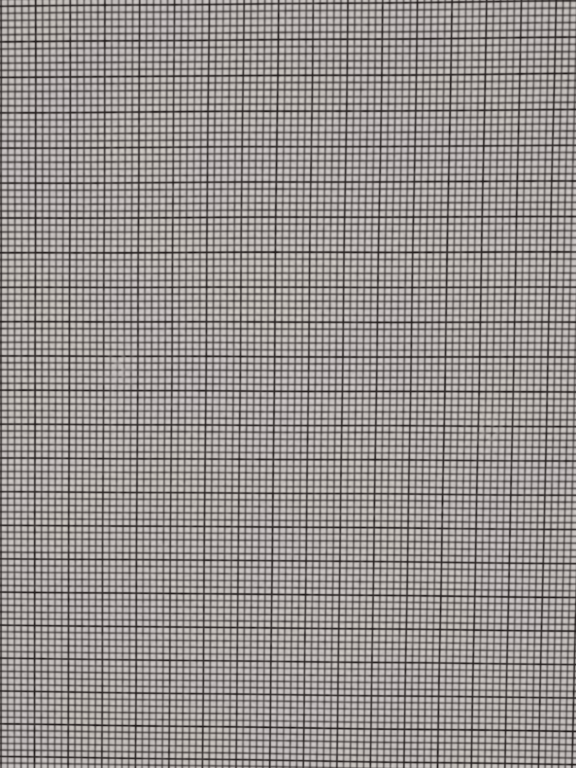
A Shadertoy shader for this pattern:

```glsl
const float CELLS_PER_MAJOR = 5.0;
const vec3 INK = vec3(0.135, 0.115, 0.112);
const vec3 WARM_PAPER = vec3(0.797, 0.779, 0.757);
const vec3 COOL_PAPER = vec3(0.791, 0.769, 0.771);

float hash(vec2 p) {
    vec3 q = fract(vec3(p.xyx) * 0.1031);
    q += dot(q, q.yzx + 33.33);
    return fract((q.x + q.y) * q.z);
}

float cornerSlope(vec2 corner, vec2 offset) {
    float angle = 6.2832 * hash(corner);
    return dot(vec2(cos(angle), sin(angle)), offset);
}

float gradientNoise(vec2 p) {
    vec2 i = floor(p), f = p - i;
    vec2 w = f * f * f * (f * (f * 6.0 - 15.0) + 10.0);
    vec2 e = vec2(1.0, 0.0);
    return mix(mix(cornerSlope(i, f), cornerSlope(i + e, f - e), w.x),
               mix(cornerSlope(i + e.yx, f - e.yx), cornerSlope(i + 1.0, f - 1.0), w.x), w.y);
}

float fractalNoise(vec2 p) {
    float sum = 0.0, amplitude = 1.0;
    for (int octave = 0; octave < 3; octave++) {
        sum += amplitude * gradientNoise(p);
        p = p * 2.03 + 17.0;
        amplitude *= 0.5;
    }
    return sum;
}

// Sheet position in major squares, counted from the top left, with a slight tilt
vec2 sheetCoords(vec2 uv) {
    float down = 1.0 - uv.y;
    float column = (uv.x - 0.0017) * 16.6 / (1.0 - 0.032 * down);
    float row = -0.176 + down * (21.45 + 1.08 * down);
    row -= uv.x * (0.4 * down - 0.15);
    return vec2(column, row);
}

// Ink left by the nearest ruled line, softened to the pixel footprint
float ruledLine(float cell, float along, float seed, float strength) {
    float index = floor(cell + 0.5);
    float isMajor = 1.0 - step(0.5, mod(index, CELLS_PER_MAJOR));
    float width = mix(0.17, 0.15, isMajor);
    float soft = sqrt(width * width + 0.16 * pow(fwidth(cell), 2.0));
    float print = mix(0.93, 1.06, hash(vec2(index + 50.0, seed)));
    print *= 1.0 + 0.22 * gradientNoise(vec2(along * 0.9, index * 7.3 + seed));
    float opacity = mix(0.54, 0.88, isMajor) * strength * print * width / soft;
    float offset = (cell - index) / soft;
    return clamp(opacity * exp(-offset * offset), 0.0, 0.95);
}

// Small rubbed patches where the ink has faded
float scuffs(vec2 uv, float aspect) {
    float amount = 0.0;
    for (int k = 0; k < 2; k++) {
        vec2 center = vec2(0.21, 0.52) + float(k) * vec2(0.64, -0.08);
        vec2 d = (uv - center) * vec2(aspect, 1.0) / vec2(0.02, 0.026);
        amount += exp(-dot(d, d));
    }
    return amount;
}

vec3 paperColor(vec2 p, vec2 uv) {
    float tint = smoothstep(-0.7, 0.7, fractalNoise(p * 7.0));
    vec3 paper = mix(WARM_PAPER, COOL_PAPER, tint);
    float shade = 1.0 + 0.008 * fractalNoise(p * 4.0 + 31.0);
    shade += 0.06 * gradientNoise(p * 210.0);
    vec2 edge = uv - 0.5;
    return paper * shade * (1.01 - 0.06 * dot(edge, edge));
}

void mainImage(out vec4 fragColor, in vec2 fragCoord) {
    vec2 uv = fragCoord / iResolution.xy;
    vec2 p = fragCoord / iResolution.y;

    // Ruled grid with a faint ripple in the sheet
    vec2 ripple = vec2(gradientNoise(p * 5.0), gradientNoise(p * 5.0 + 40.0));
    vec2 cell = sheetCoords(uv) * CELLS_PER_MAJOR + 0.1 * ripple;
    float vertical = ruledLine(cell.x, cell.y, 3.0, 0.95);
    float horizontal = ruledLine(cell.y, cell.x, 11.0, 1.06);
    float ink = 1.0 - (1.0 - vertical) * (1.0 - horizontal);

    // Uneven printing and wear
    float rub = scuffs(uv, iResolution.x / iResolution.y);
    float flecks = smoothstep(-0.25, 0.35, gradientNoise(p * 130.0));
    ink *= 1.0 - 0.35 * clamp(rub, 0.0, 1.0) * flecks;
    ink *= 1.0 + 0.14 * gradientNoise(p * 120.0 + 9.0);

    vec3 color = mix(paperColor(p, uv), INK, clamp(ink, 0.0, 1.0));
    fragColor = vec4(color, 1.0);
}
```
